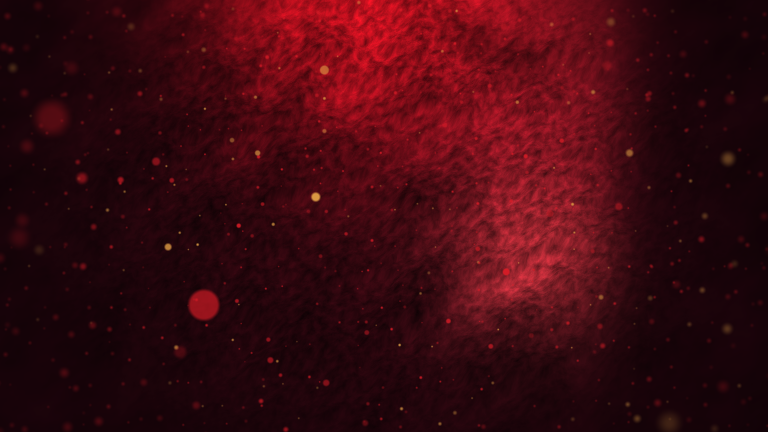
Reproduce this background procedurally as a Shadertoy shader.

```glsl
// Dark crimson backdrop: a red light from above and a rosy haze at the right
// fall on a gritty gradient-noise surface, under layers of red and gold bokeh.
// Lengths are in canvas heights, so x runs from 0 to the aspect ratio.

#define GRIT_SCALE 48.0
#define GRIT_AMOUNT 0.85
#define CLOUD_SCALE 5.0
#define CLOUD_AMOUNT 0.55
#define BOKEH_LAYERS 5
#define BOKEH_CELL 0.045
#define BOKEH_GROWTH 1.45
#define BOKEH_DENSITY 0.42
#define GOLD_SHARE 0.2

const vec3 SHADOW  = vec3(0.075, 0.010, 0.030);
const vec3 WINE    = vec3(0.165, 0.022, 0.050);
const vec3 SCARLET = vec3(0.640, 0.045, 0.075);
const vec3 HAZE    = vec3(0.290, 0.045, 0.065);
const vec3 ROSE    = vec3(0.370, 0.110, 0.115);
const vec3 RUBY    = vec3(0.860, 0.110, 0.150);
const vec3 GOLD    = vec3(0.880, 0.620, 0.270);

vec3 hash3(vec2 p) {
    vec3 q = fract(p.xyx * vec3(0.1031, 0.1030, 0.0973));
    q += dot(q, q.yxz + 33.33);
    return fract((q.xxy + q.yzz) * q.zyx);
}

float cornerSlope(vec2 corner, vec2 offset) {
    float angle = 6.2832 * hash3(corner).x;
    return dot(vec2(cos(angle), sin(angle)), offset);
}

float gradientNoise(vec2 p) {
    vec2 i = floor(p), f = fract(p);
    vec2 u = f * f * f * (f * (f * 6.0 - 15.0) + 10.0);
    vec2 e = vec2(1.0, 0.0);
    float low = mix(cornerSlope(i, f), cornerSlope(i + e.xy, f - e.xy), u.x);
    float high = mix(cornerSlope(i + e.yx, f - e.yx), cornerSlope(i + e.xx, f - e.xx), u.x);
    return mix(low, high, u.y);
}

float fbm(vec2 p) {
    float sum = 0.0, weight = 0.6;
    for (int i = 0; i < 4; i++) {
        sum += weight * gradientNoise(p);
        p = mat2(1.6, 1.2, -1.2, 1.6) * p + 17.3;
        weight *= 0.55;
    }
    return sum;
}

float glow(vec2 p, vec2 center, vec2 size) {
    vec2 q = (p - center) / size;
    return exp(-dot(q, q));
}

float disc(vec2 p, vec2 center, float radius, float blur) {
    return 1.0 - smoothstep(radius - blur, radius + blur, length(p - center));
}

// 0 in the focused middle, 1 toward the blurred borders
float defocus(vec2 p, vec2 middle) {
    return smoothstep(0.4, 0.95, length((p - middle) / vec2(1.0, 0.85)));
}

vec3 addBokeh(vec3 color, vec2 p, vec2 middle, float pixel) {
    float cell = BOKEH_CELL;
    for (int i = 0; i < BOKEH_LAYERS; i++) {
        vec2 shift = vec2(0.37, 0.61) * float(i);
        vec2 id = floor(p / cell + shift);
        vec3 place = hash3(id + 31.0 * float(i) + 5.0);
        vec3 look = hash3(id + 57.0 * float(i) + 91.0);
        vec2 center = (id + 0.25 + 0.5 * place.xy - shift) * cell;
        float soft = defocus(center, middle);
        float radius = cell * mix(0.022, 0.06, look.x * look.x) * (1.0 + 0.8 * soft);
        float shape = disc(p, center, radius, pixel + 0.8 * radius * soft);
        float present = step(place.z, BOKEH_DENSITY);
        float strength = mix(0.3, 0.9, look.y) * mix(1.0, 0.3, soft);
        vec3 tint = mix(RUBY, GOLD, step(look.z, GOLD_SHARE));
        color = mix(color, tint, shape * present * strength);
        cell *= BOKEH_GROWTH;
    }
    return color;
}

void mainImage(out vec4 fragColor, in vec2 fragCoord) {
    vec2 p = fragCoord / iResolution.y;
    float pixel = 1.0 / iResolution.y;
    vec2 middle = vec2(0.5 * iResolution.x / iResolution.y, 0.53);

    // Surface relief: slanted clouds and fine grit
    vec2 slanted = mat2(0.8, -0.6, 0.6, 0.8) * p;
    float cloud = fbm(slanted * vec2(1.0, 1.6) * CLOUD_SCALE);
    float grit = fbm(slanted * vec2(0.8, 1.2) * GRIT_SCALE + 2.0 * cloud);
    vec2 warped = p + 0.07 * cloud;

    // Light: dim center, scarlet top, broad haze and rosy patch
    vec3 color = mix(SHADOW, WINE, glow(p, middle, vec2(0.62, 0.55)));
    color += SCARLET * glow(warped, vec2(0.85, 1.05), vec2(0.38, 0.35));
    float rightEdge = 1.0 - smoothstep(1.36, 1.58, warped.x);
    color += HAZE * rightEdge * glow(warped, vec2(1.28, 0.78), vec2(0.25, 0.36));
    color += ROSE * rightEdge * glow(warped, vec2(1.23, 0.41), vec2(0.19, 0.19));

    // Dark diagonal smear beside the top light
    vec2 smear = mat2(0.85, 0.53, -0.53, 0.85) * (warped - vec2(1.14, 0.89));
    color *= 1.0 - 0.4 * glow(smear, vec2(0.0), vec2(0.17, 0.06));

    float focus = 1.0 - defocus(p, middle);
    color *= max(0.2, 1.0 + CLOUD_AMOUNT * cloud + GRIT_AMOUNT * grit * focus);

    // Scattered lights, then the three leading discs
    color = addBokeh(color, p, middle, pixel);
    color = mix(color, RUBY, 0.65 * disc(p, vec2(0.472, 0.294), 0.035, 0.003 + pixel));
    color = mix(color, RUBY, 0.30 * disc(p, vec2(0.120, 0.727), 0.036, 0.018));
    color = mix(color, GOLD, 0.95 * disc(p, vec2(0.731, 0.544), 0.010, 0.001 + pixel));

    fragColor = vec4(clamp(color, 0.0, 1.0), 1.0);
}
```
